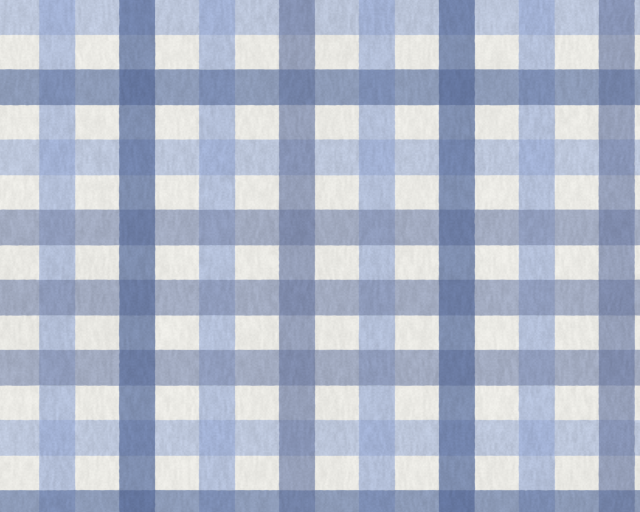
This pattern is drawn by a Shadertoy shader. Its source:

```glsl
// Woven gingham check: light, grey and dark blue stripes cross on an off-white cloth.
// Each stripe is a tint of the cloth; crossings deepen the stronger of the two tints.
// Stretched value noise and fine grain give the crinkled thread texture.

#define WARP_PITCH 0.1249          // canvas widths between vertical stripes
#define WARP_START 0.0612          // left edge of the first vertical stripe
#define WARP_DUTY 0.451            // stripe width over pitch
#define WEFT_PITCH 0.13697         // canvas heights between horizontal stripes
#define WEFT_START -0.0015         // top edge of the first horizontal stripe
#define WEFT_DUTY 0.51
#define WARP_STRENGTH 1.2          // vertical stripes are dyed a little deeper
#define CROSS_DEPTH 0.45           // how much the weaker tint adds at crossings
#define CRINKLE 0.065
#define GRAIN 0.045

const vec3 CLOTH = vec3(0.915, 0.912, 0.892);
const vec3 LIGHT_BLUE = vec3(0.732, 0.772, 0.853);
const vec3 GREY_BLUE = vec3(0.632, 0.667, 0.752);
const vec3 DARK_BLUE = vec3(0.550, 0.605, 0.718);

float hash(vec2 p) {
    vec3 q = fract(vec3(p.xyx) * 0.1031);
    q += dot(q, q.yzx + 33.33);
    return fract((q.x + q.y) * q.z);
}

float noise(vec2 p) {
    vec2 i = floor(p), f = fract(p);
    f = f * f * (3.0 - 2.0 * f);
    return mix(mix(hash(i), hash(i + vec2(1, 0)), f.x),
               mix(hash(i + vec2(0, 1)), hash(i + vec2(1, 1)), f.x), f.y);
}

// Returns the stripe mask in x and the stripe number in y.
vec2 stripe(float c, float duty, float edge) {
    float s = c - 0.5 * duty + 0.5;
    float d = abs(fract(s) - 0.5) - 0.5 * duty;
    return vec2(1.0 - smoothstep(-edge, edge, d), floor(s));
}

// Vertical order: light, dark, light, grey.
vec3 warpDye(float n) {
    float k = mod(n, 4.0);
    return mod(k, 2.0) < 0.5 ? LIGHT_BLUE : (k < 2.0 ? DARK_BLUE : GREY_BLUE);
}

// Horizontal order from the top: light, dark, light, then three grey.
vec3 weftDye(float n) {
    float k = mod(n, 6.0);
    return k > 2.5 ? GREY_BLUE : (abs(k - 1.0) < 0.5 ? DARK_BLUE : LIGHT_BLUE);
}

void mainImage(out vec4 fragColor, in vec2 fragCoord) {
    vec2 uv = fragCoord / iResolution.xy;
    vec2 p = fragCoord / iResolution.y;
    vec2 px = 1.0 / iResolution.xy;

    // Stripe coordinates, with a faint wobble along the thread edges
    float wobble = 0.006 * (noise(p * 150.0) - 0.5);
    float u = (uv.x - WARP_START) / WARP_PITCH + wobble;
    float v = (1.0 - uv.y - WEFT_START) / WEFT_PITCH - wobble;
    vec2 warp = stripe(u, WARP_DUTY, 0.8 * px.x / WARP_PITCH);
    vec2 weft = stripe(v, WEFT_DUTY, 0.8 * px.y / WEFT_PITCH);

    // Tints relative to the bare cloth, then their crossing
    vec3 a = mix(vec3(1.0), pow(warpDye(warp.y) / CLOTH, vec3(WARP_STRENGTH)), warp.x);
    vec3 b = mix(vec3(1.0), weftDye(weft.y) / CLOTH, weft.x);
    vec3 col = CLOTH * min(a, b) * pow(max(a, b), vec3(CROSS_DEPTH));

    // Crinkled vertical threads, fine grain and soft mottling
    float bend = 0.006 * noise(p * vec2(14.0, 40.0));
    float crinkle = noise(vec2((p.x + bend) * 190.0, p.y * 55.0)) - 0.5;
    float grain = noise(p * 330.0 + 17.0) - 0.5;
    float mottle = noise(p * 5.0 + 3.0) - 0.5;
    float dyed = max(warp.x, weft.x);
    float texture_ = CRINKLE * crinkle + GRAIN * grain;
    col *= 1.0 + texture_ * mix(0.7, 1.1, dyed) + 0.02 * mottle;

    fragColor = vec4(clamp(col, 0.0, 1.0), 1.0);
}
```
